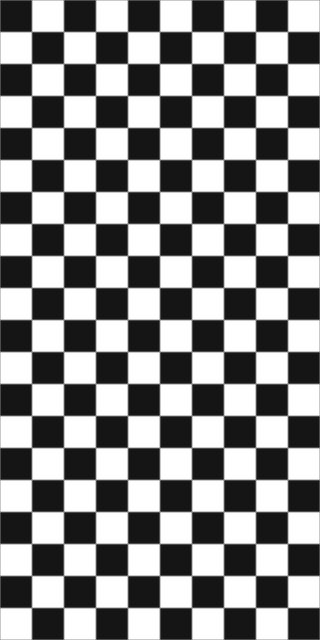
Write a WebGL 1 fragment shader that draws this pattern.

```glsl
precision highp float;
// A two-tone checkerboard of plain squares with slightly soft grey seams.
// Each axis gives a signed square wave with ramped flanks; the product of
// the two waves chooses between the dark and the light tone.

uniform vec2 u_resolution;

#define CELLS vec2(10.0, 20.0)    // squares across and down
#define SEAM_HALF_WIDTH 0.029     // half width of the soft seam, in cells
#define DARK vec3(0.082)
#define LIGHT vec3(1.0)

// Alternates between +1 and -1 per cell, passing through 0 on each grid line.
vec2 softSquareWave(vec2 cell, vec2 halfWidth) {
  vec2 lineDistance = 0.5 - abs(fract(cell) - 0.5);
  vec2 side = 1.0 - 2.0 * mod(floor(cell), 2.0);
  return side * clamp(lineDistance / halfWidth, 0.0, 1.0);
}

void main() {
  vec2 cell = gl_FragCoord.xy / u_resolution * CELLS;

  // Keep the seam at least one pixel wide so that it stays smooth when small.
  vec2 pixel = CELLS / u_resolution;
  vec2 wave = softSquareWave(cell, max(vec2(SEAM_HALF_WIDTH), 0.5 * pixel));

  // The lower left square is light.
  float lightness = 0.5 + 0.5 * wave.x * wave.y;
  gl_FragColor = vec4(mix(DARK, LIGHT, lightness), 1.0);
}
```
